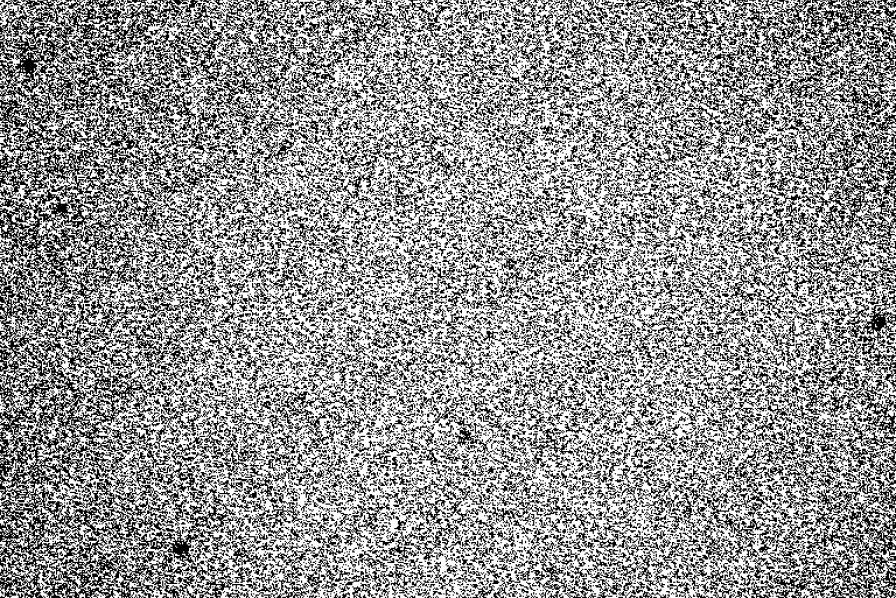
This texture is drawn by a WebGL 2 fragment shader. Its source:

```glsl
#version 300 es
precision highp float;
// Coarse black and white film grain with short slanted streaks, dark edges and a few specks.
uniform vec2 u_resolution;
out vec4 fragColor;

const float GRAINS_ACROSS = 768.0;

vec2 hash2(vec2 p) {
  vec3 q = fract(p.xyx * vec3(0.1031, 0.1030, 0.0973));
  q += dot(q, q.yzx + 33.33);
  return fract((q.xx + q.yz) * q.zy);
}

// Cellular noise, spread evenly over 0..1 and low near each cell point
float cellular(vec2 p) {
  vec2 id = floor(p);
  float nearest = 8.0;
  for (int y = -1; y <= 1; y++) {
    for (int x = -1; x <= 1; x++) {
      vec2 cell = id + vec2(x, y);
      vec2 toPoint = cell + hash2(cell + 57.0) - p;
      nearest = min(nearest, dot(toPoint, toPoint));
    }
  }
  return 1.0 - exp(-3.14159 * nearest);
}

// Flat streaks falling gently to the right along a wavy path
float streaks(vec2 grain) {
  float bend = 0.2 * grain.x + 4.0 * sin(grain.x * 0.04 + grain.y * 0.023);
  return cellular(vec2(grain.x, grain.y + bend) / vec2(6.0, 2.2) + 40.0);
}

// Local darkness: edge falloff, soft mottling and scattered specks
float darkness(vec2 p) {
  float height = u_resolution.y / u_resolution.x;
  vec2 uv = vec2(p.x, p.y / height);
  float edge = smoothstep(0.35, 1.1, length((uv - vec2(0.56, 0.43)) * vec2(1.8, 1.15)));
  float mottle = sin(p.x * 71.0 + 2.0 * sin(p.y * 47.0))
               + sin(p.y * 93.0 + 2.0 * sin(p.x * 39.0))
               + sin(p.x * 23.0 - p.y * 31.0);
  float dark = 0.388 + 0.1 * edge + 0.01 * mottle;
  for (int i = 0; i < 5; i++) {
    float n = float(i);
    float along = fract(0.26 + 0.73 * n);
    vec2 center = vec2(along * along, height * fract(0.65 + 0.81 * n));
    float radius = 0.007 + 0.003 * fract(n * 0.618);
    dark += 0.34 * (1.0 - smoothstep(0.4, 1.3, length(p - center) / radius));
  }
  return dark;
}

float grainTone(vec2 grain) {
  float level = mix(hash2(grain + 11.0).x, streaks(grain), 0.43);
  return step(darkness((grain + 0.5) / GRAINS_ACROSS), level);
}

void main() {
  // Average the square grains by the area each covers in the pixel
  float span = GRAINS_ACROSS / u_resolution.x;
  vec2 low = (gl_FragCoord.xy - 0.5) * span;
  vec2 high = low + span;
  float sum = 0.0;
  float area = 0.0;
  for (int y = 0; y < 4; y++) {
    for (int x = 0; x < 4; x++) {
      vec2 grain = floor(low) + vec2(x, y);
      vec2 overlap = max(min(grain + 1.0, high) - max(grain, low), 0.0);
      float weight = overlap.x * overlap.y;
      if (weight > 0.0) {
        sum += weight * grainTone(grain);
        area += weight;
      }
    }
  }
  fragColor = vec4(vec3(sum / area), 1.0);
}
```
